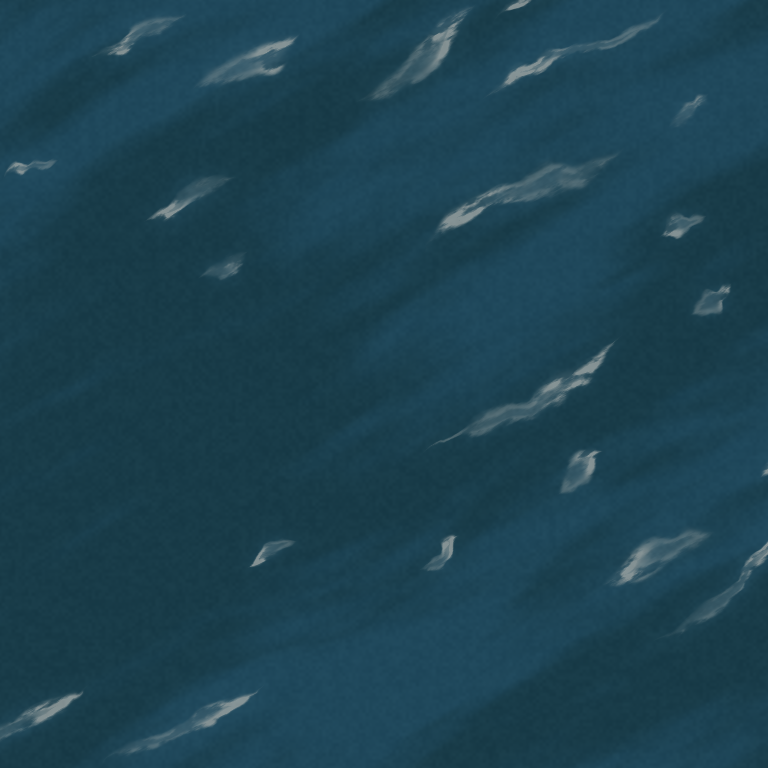
Give the GLSL for this texture, as a Shadertoy shader.

```glsl
// Dark sea water with slanted swells and scattered wisps of pale foam.
// Swells are stretched fractal noise in a tilted frame; the foam is a jittered
// grid of bent, tapering patches with broken bright rims and thin film inside.

float hash(vec2 p) {
    return fract(sin(dot(p, vec2(127.1, 311.7))) * 43758.5453);
}

float noise(vec2 p) {
    vec2 cell = floor(p), f = fract(p);
    f = f * f * (3.0 - 2.0 * f);
    return mix(mix(hash(cell), hash(cell + vec2(1, 0)), f.x),
               mix(hash(cell + vec2(0, 1)), hash(cell + vec2(1, 1)), f.x), f.y);
}

float fbm(vec2 p) {
    float sum = 0.0, amp = 0.53;
    for (int i = 0; i < 4; i++) {
        sum += amp * noise(p);
        p = p * 2.03 + 17.3;
        amp *= 0.5;
    }
    return sum;
}

mat2 rotation(float a) {
    return mat2(cos(a), -sin(a), sin(a), cos(a));
}

// One foam patch: x is brightness of the foam, y is the bluish halo around it
vec2 foamPatch(vec2 q, vec2 id, float lace) {
    float seed = hash(id + 4.7);
    float size = hash(id + 9.2);
    float halfLength = mix(0.03, 0.15, size * size);
    float halfWidth = mix(0.008, 0.017, hash(id + 2.6));
    q = rotation(0.3 * (seed - 0.5)) * q;
    float t = q.x / halfLength;

    // Bent spine with a ragged edge
    q.y -= halfLength * 0.1 * sin(t * 2.2 + seed * 6.28);
    q.y += 0.012 * (noise(vec2(q.x * 38.0, seed * 50.0)) - 0.5);
    q.y += 0.010 * (lace - 0.5);
    float width = halfWidth * (0.5 + noise(vec2(t * 2.5, seed * 90.0)));
    float r = abs(q.y) / width + t * t;

    // Thin film, torn rim and a denser clump toward one end
    float film = smoothstep(1.4, 0.5, r);
    float rim = smoothstep(0.5, 0.05, abs(r - 0.75));
    float side = seed < 0.5 ? -1.0 : 1.0;
    float clump = smoothstep(0.7, 0.1, abs(t - 0.6 * side));
    float torn = smoothstep(0.32, 0.62, lace);
    float foam = film * (0.10 + 0.22 * lace) + rim * torn * (0.22 + 0.4 * clump)
               + film * clump * torn * 0.42;
    float halo = exp(-1.4 * t * t - pow(q.y / (halfWidth * 1.8), 2.0));
    return vec2(foam, halo);
}

void mainImage(out vec4 fragColor, in vec2 fragCoord) {
    vec2 uv = fragCoord / iResolution.y;

    // Tilted frame: x runs along the swells, y across them
    vec2 p = rotation(-0.52) * uv;
    p = vec2(dot(uv, vec2(cos(0.52), sin(0.52))), dot(uv, vec2(-sin(0.52), cos(0.52))));
    vec2 warped = p + vec2(0.0, 0.05 * (noise(p * 3.5 + 8.0) - 0.5));

    // Broad swells with finer ripples
    float swell = fbm(warped * vec2(2.3, 11.0) + 3.1);
    float ripple = fbm(warped * vec2(12.0, 48.0) + 21.0);
    float lift = smoothstep(0.36, 0.68, swell + 0.12 * (ripple - 0.5));
    vec3 color = mix(vec3(0.095, 0.232, 0.282), vec3(0.122, 0.282, 0.358), lift);

    // Scattered foam, searched in the neighbouring cells
    vec2 cellSize = vec2(0.34, 0.115);
    vec2 home = floor(p / cellSize);
    float lace = fbm(warped * vec2(38.0, 105.0) + 40.0);
    float foam = 0.0, halo = 0.0;
    for (int j = -1; j <= 1; j++) {
        for (int i = -1; i <= 1; i++) {
            vec2 id = home + vec2(i, j);
            if (hash(id + 6.4) > 0.78) continue;
            vec2 jitter = vec2(hash(id), hash(id + 31.0)) - 0.5;
            vec2 center = (id + 0.5 + jitter * vec2(0.75, 0.6)) * cellSize;
            vec2 layer = foamPatch(p - center, id, lace);
            foam = max(foam, layer.x);
            halo = max(halo, layer.y);
        }
    }
    color = mix(color, vec3(0.15, 0.315, 0.395), halo * (0.3 + 0.45 * ripple));
    color = mix(color, vec3(0.57, 0.61, 0.61), clamp(foam, 0.0, 0.88));

    // Soft fine grain
    float grain = noise(uv * 230.0) + 0.6 * noise(uv * 110.0 + 5.0) - 0.8;
    color += grain * vec3(0.016, 0.020, 0.020);
    fragColor = vec4(color, 1.0);
}
```
